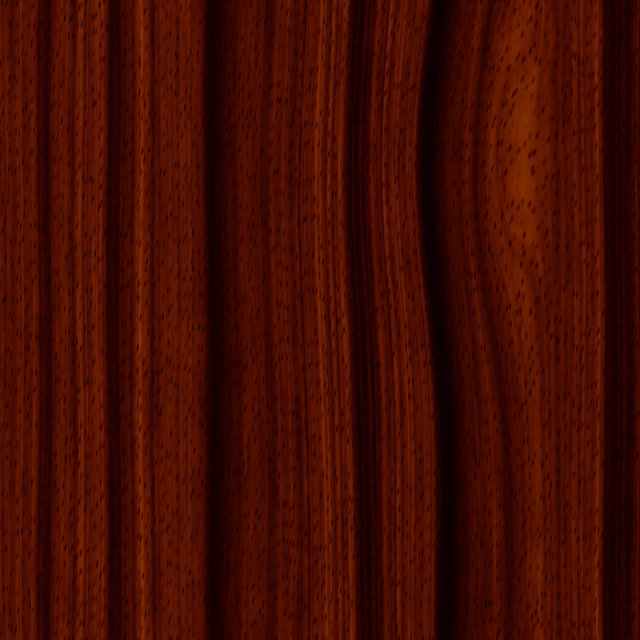
Give the GLSL for this texture, as a Shadertoy shader.

```glsl
// Dark red hardwood with vertical grain that bows around one glowing eye.
// Layered sines give the stripes, a loop of soft bands the dark veins,
// and jittered cells scatter the short slanted pores.

#define BASE_TONE    0.325
#define STRIPE_DEPTH 0.028
#define FIBRE_DEPTH  0.075
#define VEIN_COUNT   8
#define VEIN_DEPTH   0.86
#define PORE_GRID    vec2(84.0, 35.0)
#define PORE_DEPTH   0.52
#define PORE_LEAN    0.35
#define EYE_CENTER   vec2(0.82, 0.77)
#define EYE_SIZE     vec2(0.036, 0.19)
#define EYE_GLOW     0.15

float hash(vec2 p) {
    p = fract(p * vec2(0.1031, 0.1137));
    p += dot(p, p.yx + 33.33);
    return fract((p.x + p.y) * p.x * 17.0 + p.y * 43.0);
}

float valueNoise(vec2 p) {
    vec2 cell = floor(p);
    vec2 f = fract(p);
    f = f * f * (3.0 - 2.0 * f);
    float low = mix(hash(cell), hash(cell + vec2(1.0, 0.0)), f.x);
    float high = mix(hash(cell + vec2(0.0, 1.0)), hash(cell + 1.0), f.x);
    return mix(low, high, f.y);
}

float bell(vec2 d) {
    return exp(-dot(d, d));
}

// Broad sideways bow of the grain to the left of the eye
float bow(vec2 p) {
    float push = 0.033 * bell((p - vec2(0.75, 0.73)) / vec2(0.30, 0.27));
    float wobble = 0.0018 * sin(8.0 * p.y + 21.0 * p.x);
    return push * (1.0 - smoothstep(0.78, 0.90, p.x)) + wobble;
}

// Long stripes across the grain coordinate, finer ones fading in and out
float stripes(float u, float calm) {
    float sum = 0.0;
    float freq = 35.0;
    float fineAmount = (0.85 + 0.4 * cos(14.6 * (u - 0.57))) * calm;
    for (int i = 0; i < 7; i++) {
        float k = float(i);
        float phase = 1.7 * sin(0.41 * freq * u + k) + k * k;
        sum += sin(freq * u + phase) * (i < 2 ? 0.8 : fineAmount);
        freq *= 1.75;
    }
    return sum;
}

// Dark veins, steep on one side and fading slowly on the other
float veins(float u) {
    float light = 1.0;
    for (int i = 0; i < VEIN_COUNT; i++) {
        float k = float(i);
        float center = (k + 0.5) / float(VEIN_COUNT) - 0.02 * sin(2.4 * k);
        float depth = 0.36 + 0.64 * fract(0.382 * k);
        float width = 0.005 + 0.012 * depth * depth;
        float d = (u - center) / width;
        d *= d > 0.0 ? 0.4 : 1.0;
        light *= 1.0 - VEIN_DEPTH * depth * exp(-d * d);
    }
    return light;
}

// Short slanted pores, one per cell, on two shifted grids
float pores(vec2 p) {
    float ink = 0.0;
    for (int i = 0; i < 2; i++) {
        float layer = float(i);
        vec2 g = p * PORE_GRID + 7.37 * layer + 11.0;
        g.y += 9.0 * hash(vec2(floor(g.x), 5.0 + 40.0 * layer));
        vec2 cell = floor(g) + 113.0 * layer;
        vec2 jitter = vec2(hash(cell), hash(cell + 31.0)) - 0.5;
        vec2 d = fract(g) - 0.5 - 0.36 * jitter;
        d.x -= PORE_LEAN * d.y;
        float dash = 1.0 - smoothstep(0.3, 1.0, length(d / vec2(0.20, 0.31)));
        ink = max(ink, dash * hash(cell + 57.0));
    }
    return ink;
}

void mainImage(out vec4 fragColor, in vec2 fragCoord) {
    vec2 p = fragCoord / iResolution.xy;

    // Grain coordinate: bowed, then folded into loops around the eye
    vec2 grain = vec2(p.x + bow(p), p.y);
    float eye = bell((p - EYE_CENTER) / EYE_SIZE);
    float fold = 0.045 * bell((p - EYE_CENTER + vec2(0.035, 0.0)) / vec2(0.045, 0.24));
    float u = grain.x + fold;

    // Tone from stripes, fibres, eye, veins and pores
    float fibre = valueNoise(grain * vec2(170.0, 17.0) + 20.0)
                + 0.5 * valueNoise(grain * vec2(310.0, 34.0) + 70.0) - 0.75;
    float tone = BASE_TONE + STRIPE_DEPTH * stripes(u, 1.0 - 0.7 * eye);
    tone += FIBRE_DEPTH * fibre;
    tone *= mix(veins(u), 1.0, 0.6 * eye);
    tone += EYE_GLOW * eye;
    tone *= 1.0 - PORE_DEPTH * pores(grain);
    tone = clamp(tone, 0.02, 0.60);

    // Red carries the tone, green rises only in the lighter wood
    fragColor = vec4(tone, 0.93 * pow(tone, 2.4), 0.0, 1.0);
}
```
